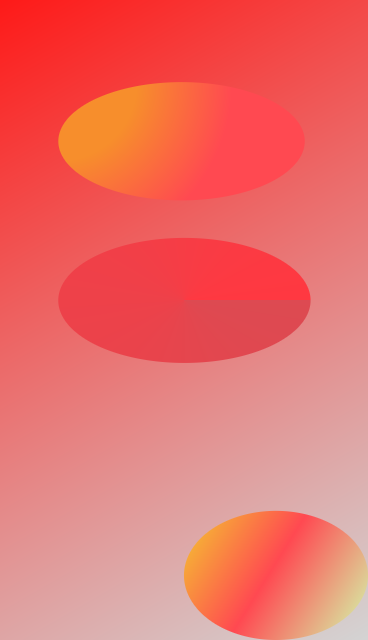
A WebGL 1 fragment shader for this background:

```glsl
precision highp float;

uniform vec2 u_resolution;

// Smooth coverage of an ellipse, q measured from its centre
float ellipseMask(vec2 q, vec2 radii) {
  float f = length(q / radii);
  float dist = f * (f - 1.0) / max(length(q / (radii * radii)), 1e-4);
  return clamp(0.5 - dist * u_resolution.y, 0.0, 1.0);
}

void main() {
  // Units of the canvas height
  vec2 extent = vec2(0.5755, 1.0);
  vec2 p = gl_FragCoord.xy / u_resolution * extent;
  vec3 coral = vec3(1.0, 0.286, 0.318);

  // Diagonal backdrop, red at upper left to grey at lower right
  float diagonal = dot(vec2(p.x, 1.0 - p.y), extent) / dot(extent, extent);
  vec3 color = mix(vec3(0.995, 0.1, 0.095), vec3(0.83, 0.83, 0.83), diagonal);

  // Upper ellipse: radial blend from its upper left corner
  float radial = clamp((distance(p, vec2(0.0911, 0.8711)) - 0.1237) / 0.1484, 0.0, 1.0);
  vec3 upper = mix(vec3(0.968, 0.555, 0.172), coral, radial);
  color = mix(color, upper, ellipseMask(p - vec2(0.2839, 0.7793), vec2(0.1927, 0.0924)));

  // Middle ellipse: angular sweep with a seam on the right
  vec2 q = p - vec2(0.2884, 0.5306);
  float turn = fract(atan(q.y, q.x) / 6.2831853 + 1.0);
  vec3 middle = mix(vec3(1.0, 0.22, 0.255), vec3(0.865, 0.29, 0.32), turn);
  color = mix(color, middle, ellipseMask(q, vec2(0.1973, 0.0977)));

  // Lower ellipse: three-stop slanted blend
  q = p - vec2(0.4316, 0.1009);
  float slant = dot(q, vec2(0.85, -0.53)) + 0.0104;
  vec3 amber = vec3(0.968, 0.66, 0.22);
  vec3 straw = vec3(0.863, 0.835, 0.595);
  vec3 lower = slant < 0.0 ? mix(coral, amber, min(-slant / 0.1224, 1.0))
                           : mix(coral, straw, min(slant / 0.1432, 1.0));
  color = mix(color, lower, ellipseMask(q, vec2(0.1439, 0.1009)));

  gl_FragColor = vec4(color, 1.0);
}
```
